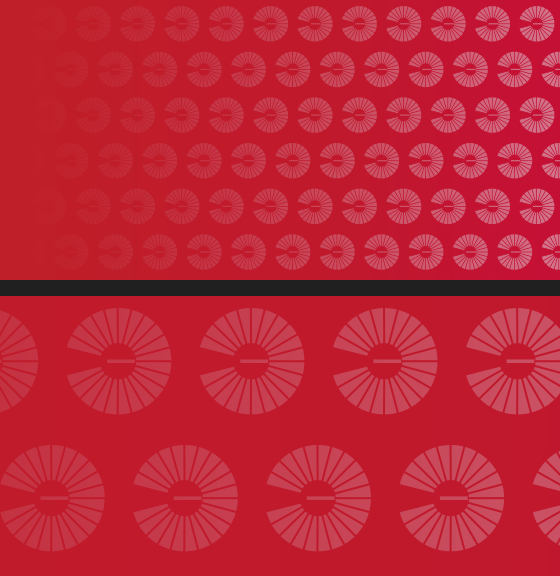
Top: the whole. Bottom: its middle third, enlarged.
Reproduce this pattern procedurally as a WebGL 1 fragment shader.

```glsl
precision highp float;
// Staggered rows of pale bladed fan discs fading in from left to right over a red gradient.

uniform vec2 u_resolution;

const float PI = 3.14159265;

// 1 inside (negative distance), 0 outside, softened over one pixel
float fill(float dist, float pixel) {
    return clamp(0.5 - dist / pixel, 0.0, 1.0);
}

// Ring cut into blades, open on its left side, with a short bar in the hole
float fanDisc(vec2 p, float pixel) {
    float radius = length(p);
    float ring = max(radius - 0.0633, 0.0215 - radius);

    // Upper and lower halves mirror each other, eleven blades each
    float angle = atan(abs(p.y), p.x);
    float openingEdge = PI - 0.25;
    float bladeAngle = openingEdge / 11.0;
    float opening = (angle - openingEdge) * radius;

    // Thin slits between neighbouring blades
    float nearestSlit = floor(angle / bladeAngle + 0.5) * bladeAngle;
    float slit = radius * abs(sin(angle - nearestSlit)) - 0.0012;
    float blades = fill(max(ring, opening), pixel) * (1.0 - fill(slit, pixel));

    vec2 barEdge = abs(p - vec2(0.0035, 0.0)) - vec2(0.0165, 0.0021);
    float bar = fill(max(barEdge.x, barEdge.y), pixel);
    return max(blades, bar);
}

// Red background, turning to crimson on the right
vec3 background(float across) {
    vec3 left = vec3(0.750, 0.122, 0.155);
    vec3 middle = vec3(0.752, 0.100, 0.172);
    vec3 right = vec3(0.770, 0.062, 0.208);
    vec3 color = mix(left, middle, smoothstep(0.0, 0.5, across));
    return mix(color, right, smoothstep(0.5, 1.05, across));
}

void main() {
    float pixel = 1.0 / u_resolution.y;
    vec2 uv = gl_FragCoord.xy / u_resolution;
    vec2 pos = vec2(uv.x * 2.0, 1.0 - uv.y);

    // Rows counted from the top, odd ones shifted by half a column
    vec2 pitch = vec2(0.1585, 0.163);
    vec2 cell = (pos - vec2(1.9167, 0.0850)) / pitch;
    float row = floor(cell.y + 0.5);
    cell.x += 0.5 * mod(row, 2.0);
    vec2 local = (fract(cell + 0.5) - 0.5) * pitch;

    // Discs grow more opaque toward the right
    float opacity = 0.6 * pow(clamp((uv.x - 0.03) / 0.97, 0.0, 1.0), 1.2);
    vec3 tint = vec3(0.855, 0.72, 0.77);
    vec3 color = mix(background(uv.x), tint, opacity * fanDisc(local, pixel));
    gl_FragColor = vec4(color, 1.0);
}
```
